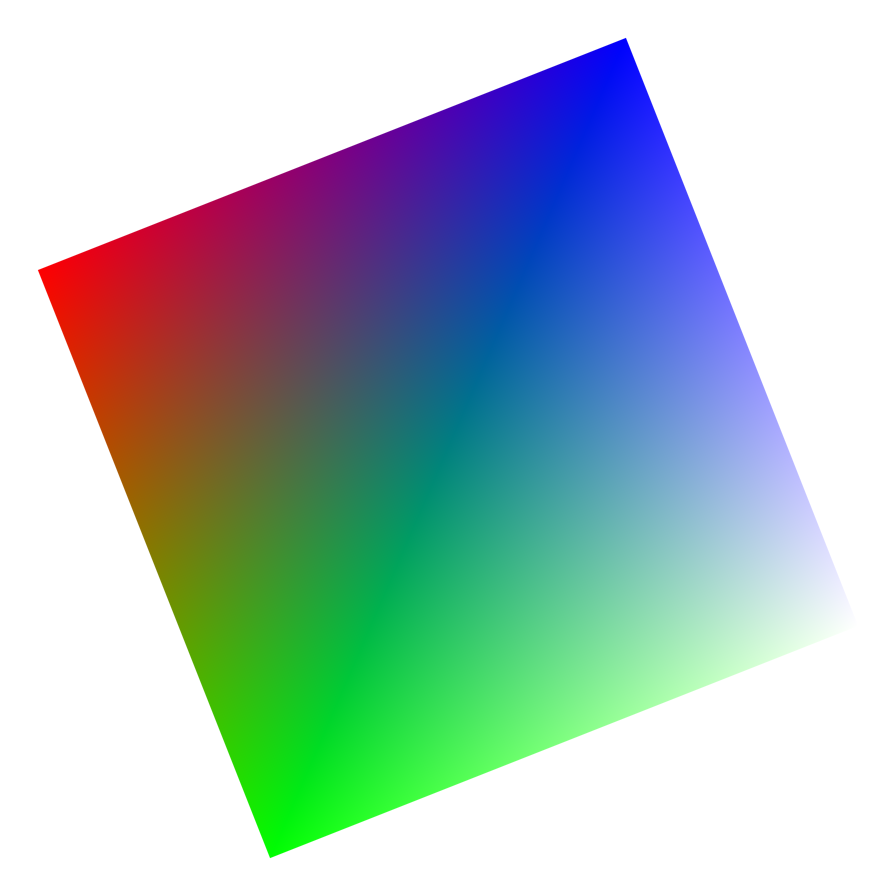
This background is drawn by a three.js fragment shader. Its source:

```glsl
// Draws a tilted square with red, blue, green and white corners on a white ground.
#define CENTER vec2(0.5, 0.5)
#define HALF_SIDE 0.3528
#define TILT 0.376
#define EDGE_SOFTNESS 0.0008
#define BACKGROUND vec3(1.0)

varying vec2 vUv;

// Coordinates along the axes of a frame turned counterclockwise by angle.
vec2 toTiltedFrame(vec2 p, float angle) {
  float c = cos(angle);
  float s = sin(angle);
  return vec2(c * p.x + s * p.y, c * p.y - s * p.x);
}

// Signed distance to a square, negative inside.
float squareDistance(vec2 p, float halfSide) {
  vec2 d = abs(p) - halfSide;
  return length(max(d, 0.0)) + min(max(d.x, d.y), 0.0);
}

// Two linear triangles that share the green-blue diagonal;
// red grows away from that diagonal on either side.
vec3 cornerGradient(vec2 q) {
  return vec3(abs(q.x - q.y), 1.0 - q.y, q.x);
}

void main() {
  vec2 local = toTiltedFrame(vUv - CENTER, TILT);

  // Fill
  vec2 q = clamp(local / (2.0 * HALF_SIDE) + 0.5, 0.0, 1.0);
  vec3 fill = cornerGradient(q);

  // Smooth outline
  float dist = squareDistance(local, HALF_SIDE);
  float coverage = 1.0 - smoothstep(-EDGE_SOFTNESS, EDGE_SOFTNESS, dist);

  gl_FragColor = vec4(mix(BACKGROUND, fill, coverage), 1.0);
}
```
